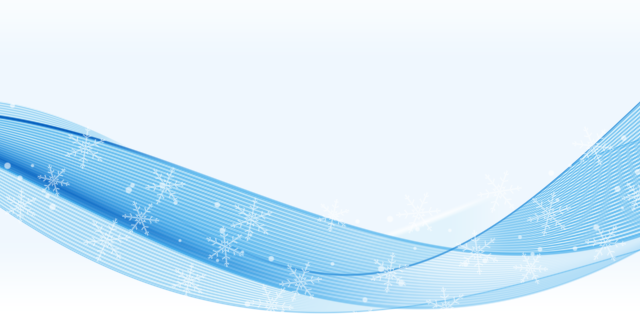
This background is drawn by a WebGL 1 fragment shader. Its source:

```glsl
precision highp float;
// Winter backdrop: translucent blue ribbons sweep over a pale sky, with snow.
// Each ribbon is the space between two quartic curves, ruled with fine lines;
// the flakes are folded six-fold and scattered along the ribbons by a hash.
uniform vec2 u_resolution;

const vec3 WHITE = vec3(1.0);
const vec3 SKY = vec3(0.937, 0.969, 0.995);
const vec3 PALE = vec3(0.67, 0.87, 0.96);
const vec3 AZURE = vec3(0.22, 0.66, 0.92);
const vec3 DEEP = vec3(0.03, 0.38, 0.75);

float hash(float n) {
  return fract(sin(n * 127.1) * 43758.5453);
}

// Quartic through five heights spaced evenly over x = 0..2 (Newton form).
float curve(float x, vec4 h, float last) {
  float s = x * 2.0;
  vec4 d1 = vec4(h.yzw, last) - h;
  vec3 d2 = d1.yzw - d1.xyz;
  vec2 d3 = d2.yz - d2.xy;
  float d4 = d3.y - d3.x;
  return h.x + s * (d1.x + (s - 1.0) / 2.0 * (d2.x
       + (s - 2.0) / 3.0 * (d3.x + (s - 3.0) / 4.0 * d4)));
}

// Soft mask of the space between two heights.
float band(float y, float a, float b, float px) {
  return smoothstep(-px, px, min(y - min(a, b), max(a, b) - y));
}

float stroke(float y, float center, float width, float px) {
  return 1.0 - smoothstep(width - px, width + px, abs(y - center));
}

// Lines dividing a ribbon; they melt into their mean where too dense.
float rules(float y, float a, float b, float count, float px) {
  float gap = max(abs(a - b), 0.0001) / count;
  float d = abs(fract((y - min(a, b)) / gap) - 0.5) * gap;
  float line = 1.0 - smoothstep(gap * 0.25 - px * 0.6, gap * 0.25 + px * 0.6, d);
  float detail = smoothstep(1.2 * px, 2.6 * px, gap);
  return mix(0.5, line, detail) * band(y, a, b, px);
}

// Six-armed snowflake of the given radius.
float flake(vec2 p, float radius, float spin, float px) {
  float sector = 1.0471976;
  float angle = atan(p.y, p.x) + spin;
  angle = abs(mod(angle + sector * 0.5, sector) - sector * 0.5);
  vec2 q = length(p) * vec2(cos(angle), sin(angle)) / radius;
  float arm = max(q.y, q.x - 1.0);
  float barb = abs(fract((q.x - q.y * 0.6) * 3.0) - 0.5) / 3.0;
  barb = max(barb, q.y - 0.3 * (1.15 - q.x));
  barb = max(barb, max(q.x - 0.95, 0.22 - q.x));
  float d = min(arm, barb) * radius - 0.0022;
  return 1.0 - smoothstep(-px, px, d);
}

void main() {
  vec2 p = gl_FragCoord.xy / u_resolution * vec2(2.0, 1.0);
  float x = p.x, y = p.y, px = 1.0 / u_resolution.y;

  // Edges shared by the ribbons
  float crest = curve(x, vec4(0.635, 0.500, 0.323, 0.211), 0.263);
  float rise = curve(x, vec4(0.609, 0.349, 0.146, 0.268), 0.680);
  float keel = curve(x, vec4(0.479, 0.240, 0.070, 0.049), 0.219);
  float hem = curve(x, vec4(0.354, 0.102, 0.023, 0.083), 0.219);
  float veil = curve(x, vec4(0.682, 0.490, 0.245, 0.128), 0.190);
  float swoosh = curve(x, vec4(-0.094, 0.063, 0.193, 0.372), 0.563);
  float left = 1.0 - smoothstep(0.5, 1.5, x);
  float right = smoothstep(1.38, 1.6, x);

  // Sky, whiter at the top and the bottom
  vec3 color = mix(WHITE, SKY, smoothstep(0.0, 0.28, y));
  color = mix(color, WHITE, 0.6 * smoothstep(0.8, 1.0, y));

  // Pale sheets
  float sheet = band(y, swoosh, rise, px) * smoothstep(1.0, 1.3, x);
  color = mix(color, mix(PALE, WHITE, 0.6), sheet * (1.0 - right) * 0.75);
  color = mix(color, WHITE, stroke(y, swoosh, 0.008, 0.008) * smoothstep(1.0, 1.3, x) * (1.0 - right) * 0.7);
  float top = 1.0 - smoothstep(0.3, 0.42, x);
  color = mix(color, PALE, band(y, veil, crest, px) * top * 0.5);
  color = mix(color, AZURE, rules(y, veil, crest, 6.0, px) * top * 0.3);
  color = mix(color, PALE, band(y, keel, hem, px) * mix(0.2, 0.45, left));
  color = mix(color, AZURE, rules(y, keel, hem, 12.0, px) * mix(0.1, 0.32, left));

  // Main ribbon, deeper toward its keel
  float body = band(y, crest, keel, px);
  float depth = clamp((crest - y) / max(crest - keel, 0.001), 0.0, 1.0);
  vec3 tint = mix(PALE, AZURE, smoothstep(0.2, 0.9, depth));
  color = mix(color, tint, body * mix(0.22, 0.72, left));
  color = mix(color, AZURE, rules(y, crest, keel, 22.0, px) * mix(0.12, 0.6, left));
  float shade = exp(-abs(y - keel - 0.025) / 0.03) * body;
  color = mix(color, DEEP, shade * 0.85 * (1.0 - smoothstep(0.1, 1.1, x)));

  // Twisted ribbon and the crossing mesh on its right wing
  float wing = band(y, rise, crest, px);
  color = mix(color, PALE, wing * mix(0.1, 0.5, right));
  color = mix(color, AZURE, rules(y, rise, crest, 32.0, px) * mix(0.25, 0.5, right));
  color = mix(color, AZURE, rules(y, swoosh, crest, 26.0, px) * wing * right * 0.3);
  color = mix(color, AZURE, stroke(y, swoosh, 0.002, px) * wing * right * 0.6);

  // Bright rims
  float crestInk = mix(0.6, 1.0, 1.0 - smoothstep(0.2, 0.6, x));
  color = mix(color, mix(AZURE, DEEP, 1.0 - smoothstep(0.2, 0.7, x)), stroke(y, crest, 0.004, px) * crestInk);
  color = mix(color, mix(AZURE, DEEP, 0.4), stroke(y, rise, 0.003, px) * smoothstep(0.3, 1.1, x) * 0.75);
  color = mix(color, AZURE, stroke(y, keel, 0.003, px) * mix(0.25, 0.8, left));
  color = mix(color, AZURE, stroke(y, hem, 0.002, px) * 0.45);

  // Snowflakes in staggered rows, then loose dots
  float snow = 0.0;
  for (int i = 0; i < 24; i++) {
    float n = float(i), row = mod(n, 3.0), column = floor(n / 3.0);
    float cx = 0.09 + column * 0.26 + row * 0.09 + 0.05 * (hash(n) - 0.5);
    float cy = 0.53 - 0.42 * sin(min(cx, 1.9) * 1.45) + 0.14 * (row - 1.0) + 0.08 * hash(n + 9.0);
    float radius = mix(0.045, 0.075, hash(n + 31.0));
    snow = max(snow, 0.55 * flake(p - vec2(cx, cy), radius, hash(n + 57.0), px));
  }
  for (int i = 0; i < 44; i++) {
    float n = float(i) + 100.0;
    float cx = 2.0 * hash(n);
    float cy = 0.56 - 0.42 * sin(cx * 1.45) + 0.34 * (hash(n + 0.3) - 0.5);
    float radius = mix(0.004, 0.01, hash(n + 0.7));
    snow = max(snow, 0.6 * (1.0 - smoothstep(radius - px, radius + px, distance(p, vec2(cx, cy)))));
  }
  gl_FragColor = vec4(mix(color, WHITE, snow), 1.0);
}
```
